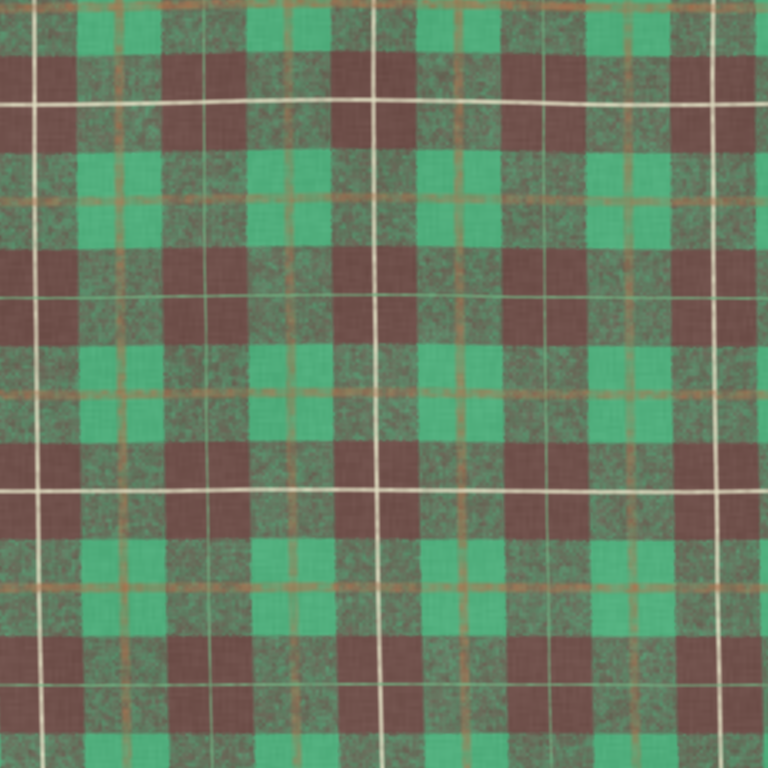
Reproduce this texture procedurally as a three.js fragment shader.

```glsl
// Woven tartan cloth: green and brown checks with white, orange and thin green stripes.
varying vec2 vUv;

float hash(vec2 p) {
  vec3 q = fract(vec3(p.xyx) * 0.1031);
  q += dot(q, q.yzx + 33.33);
  return fract((q.x + q.y) * q.z);
}

float noise(vec2 p) {
  vec2 i = floor(p);
  vec2 f = fract(p);
  f = f * f * (3.0 - 2.0 * f);
  return mix(mix(hash(i), hash(i + vec2(1.0, 0.0)), f.x),
             mix(hash(i + vec2(0.0, 1.0)), hash(i + vec2(1.0, 1.0)), f.x), f.y);
}

// Distance from s to the nearest whole number
float nearest(float s) {
  return abs(fract(s + 0.5) - 0.5);
}

// Stripe with a soft profile, d in canvas units
float stripe(float d, float halfWidth, float blur) {
  return 1.0 - smoothstep(halfWidth - blur, halfWidth + blur, d);
}

// Broad bands of one direction: 0 is brown yarn, 1 is green yarn
float greenBand(float s, float period, float fuzz) {
  float edge = (nearest(2.0 * s) - 0.25) * period * 0.5 + fuzz;
  return smoothstep(-0.0035, 0.0035, edge);
}

// Narrow stripes laid over the bands of one direction
vec3 addStripes(vec3 cloth, float s, float period, float mottle, float strength) {
  vec3 orange = vec3(0.69, 0.45, 0.31);
  vec3 paleGreen = vec3(0.45, 0.70, 0.51);
  vec3 white = vec3(0.88, 0.87, 0.76);

  float wear = 0.8 + 0.35 * hash(vec2(floor(2.0 * s), period * 100.0));
  float orangeLine = stripe(nearest(2.0 * s - 0.5) * period * 0.5, 0.0060, 0.0040);
  cloth = mix(cloth, orange, orangeLine * wear * strength * (0.22 + 0.5 * mottle));

  float greenLine = stripe(nearest(s - 0.5) * period, 0.0022, 0.0022);
  cloth = mix(cloth, paleGreen, greenLine * strength * (0.45 + 0.3 * mottle));

  float whiteLine = stripe(nearest(s) * period, 0.0029, 0.0028);
  return mix(cloth, white, whiteLine * (0.68 + 0.2 * mottle));
}

void main() {
  float down = 1.0 - vUv.y;
  vec2 period = vec2(0.4417, 0.5055);

  // Slight skew of the warp and sag of the weft
  vec2 pos = vec2(vUv.x - 0.011 * down * down,
                  down - 0.0035 * cos(7.0 * vUv.x) * (1.0 - down));
  pos += 0.0015 * (vec2(noise(vUv * 9.0), noise(vUv * 9.0 + 40.0)) - 0.5);
  vec2 sett = (pos - vec2(0.4865, 0.1335)) / period;

  // Irregular interlacing of warp and weft
  float coarse = noise(mat2(0.8, 0.6, -0.6, 0.8) * vUv * 125.0);
  float fine = noise(vUv * 230.0 + 17.0);
  float weave = 0.5 + 0.32 * (coarse - 0.5) + 0.22 * (fine - 0.5);
  float fuzz = 0.0016 * (fine - 0.5);

  // Brown yarn shows a little more where the two colours cross
  float warp = greenBand(sett.x, period.x, fuzz);
  float weft = greenBand(sett.y, period.y, fuzz);
  float green = mix(warp, weft, weave);
  green -= 0.3 * green * (1.0 - green);
  vec3 cloth = mix(vec3(0.435, 0.312, 0.290), vec3(0.315, 0.685, 0.490), green);

  cloth = addStripes(cloth, sett.x, period.x, noise(vUv * 110.0 + 70.0), 0.80);
  cloth = addStripes(cloth, sett.y, period.y, noise(vUv * 110.0 + 150.0), 0.95);

  // Yarn grain and soft uneven shading
  float grain = noise(vUv * vec2(230.0, 50.0)) + noise(vUv * vec2(50.0, 230.0)) - 1.0;
  cloth += 0.020 * grain + 0.02 * (noise(vUv * 6.0 + 5.0) - 0.5);

  gl_FragColor = vec4(cloth, 1.0);
}
```
